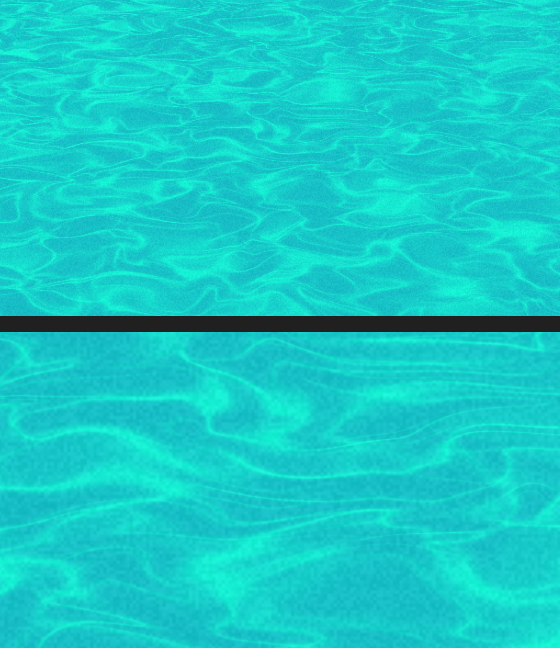
Top, the full canvas; bottom, a detail of the centre.
Reproduce this texture procedurally as a Shadertoy shader.

```glsl
const vec3 DEEP_WATER = vec3(0.09, 0.738, 0.772);
const vec3 LIT_WATER = vec3(0.09, 0.965, 0.838);
const float HORIZON = 2.2;        // height of the vanishing line
const float WAVE_SCALE = 11.5;    // ripples across the surface
const float FORESHORTEN = 5.0;    // flattening by the low view
const float WARP = 0.9;           // bending of the light lines
const float LINE_SOFTNESS = 0.035;
const float GRAIN_CELLS = 288.0;  // grains per canvas height
const float GRAIN_STRENGTH = 0.06;

vec2 hash22(vec2 p) {
    vec3 q = fract(p.xyx * vec3(0.1031, 0.1030, 0.0973));
    q += dot(q, q.yzx + 33.33);
    return fract((q.xx + q.yz) * q.zy);
}

float cornerSlope(vec2 cell, vec2 corner, vec2 f) {
    return dot(hash22(cell + corner) * 2.0 - 1.0, f - corner);
}

// Gradient noise, roughly -1 to 1
float noise(vec2 p) {
    vec2 i = floor(p), f = p - i;
    vec2 u = f * f * f * (f * (f * 6.0 - 15.0) + 10.0);
    vec2 e = vec2(0.0, 1.0);
    float low = mix(cornerSlope(i, e.xx, f), cornerSlope(i, e.yx, f), u.x);
    float high = mix(cornerSlope(i, e.xy, f), cornerSlope(i, e.yy, f), u.x);
    return 1.5 * mix(low, high, u.y);
}

vec2 noise2(vec2 p) {
    return vec2(noise(p), noise(p + vec2(37.2, 81.7)));
}

// Bright thread along the zero line of the noise
float filament(vec2 p, float sharpness) {
    float n = noise(p);
    float d = sqrt(n * n + LINE_SOFTNESS * LINE_SOFTNESS) - LINE_SOFTNESS;
    return exp(-d * sharpness);
}

float caustics(vec2 p) {
    // Two rounds of bending turn the threads into loops and folds
    vec2 q = p + WARP * noise2(p * 0.6 + 5.3);
    q += 0.45 * WARP * noise2(q * 1.3 + 19.1);

    // Threads fade in and out and change in width
    float fade = smoothstep(-0.4, 0.4, noise(p * 0.6 + 61.0));
    float width = smoothstep(-0.4, 0.4, noise(p * 0.8 + 90.0));
    float threads = filament(q * 0.75 + 11.0, mix(22.0, 12.0, width)) * mix(0.3, 0.8, fade);
    float folds = filament(q * vec2(0.85, 1.3) + 43.0, 17.0) * mix(0.6, 0.2, fade);
    float streaks = filament(q * vec2(0.9, 2.0) + 71.0, 15.0) * mix(0.08, 0.32, width);

    // Small pools of light and a slow change of depth
    float pools = smoothstep(0.1, 0.4, noise(q * 0.75 + 27.0)) * 0.24;
    float depth = 0.02 + 0.06 * noise(p * 0.3 + 15.0);
    return depth + threads + folds + streaks + pools;
}

// Smooth film grain in canvas units
float grain(vec2 uv) {
    vec2 p = uv * GRAIN_CELLS;
    vec2 i = floor(p), f = smoothstep(0.0, 1.0, p - i);
    vec2 e = vec2(0.0, 1.0);
    float low = mix(hash22(i).x, hash22(i + e.yx).x, f.x);
    float high = mix(hash22(i + e.xy).x, hash22(i + e.yy).x, f.x);
    return mix(low, high, f.y) - 0.5;
}

void mainImage(out vec4 fragColor, in vec2 fragCoord) {
    vec2 uv = fragCoord / iResolution.y;
    float across = fragCoord.x / iResolution.x;

    // Project the canvas onto the receding water surface
    float nearness = HORIZON - uv.y;
    vec2 surface = WAVE_SCALE * vec2(uv.x - 0.9, FORESHORTEN) / nearness;

    // Light is a little stronger on the left
    float light = caustics(surface) * mix(1.12, 0.88, across);
    light = min(light, 0.7 + 0.3 * (1.0 - exp(-max(light - 0.7, 0.0) / 0.3)));

    vec3 color = mix(DEEP_WATER, LIT_WATER, max(light, 0.0));
    color += GRAIN_STRENGTH * grain(uv);
    fragColor = vec4(clamp(color, 0.0, 1.0), 1.0);
}
```
